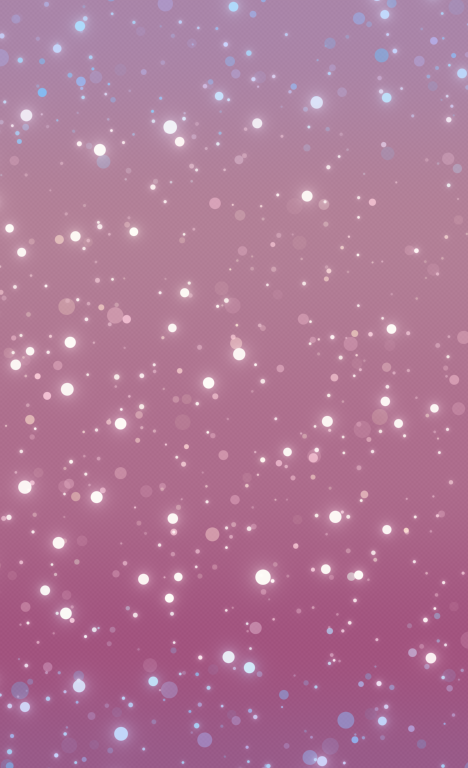
Write a Shadertoy shader that draws this background.

```glsl
// Glowing dust over a dusky mauve gradient: faint discs, small specks and
// bright lights, each scattered on a jittered grid. Tints run from warm cream
// and pink at mid height to blue near the top and bottom.

float hash(vec2 p) {
    return fract(sin(dot(p, vec2(127.1, 311.7))) * 43758.5453);
}

// Vertical gradient, y = 0 at the bottom and 1 at the top
vec3 backdrop(float y) {
    vec3 col = mix(vec3(0.60, 0.355, 0.535), vec3(0.635, 0.325, 0.495), smoothstep(0.0, 0.16, y));
    col = mix(col, vec3(0.68, 0.425, 0.55), smoothstep(0.15, 0.40, y));
    col = mix(col, vec3(0.70, 0.50, 0.59), smoothstep(0.38, 0.72, y));
    return mix(col, vec3(0.665, 0.52, 0.66), smoothstep(0.70, 0.98, y));
}

// Cream or pink in the middle band, blue or violet towards both ends
vec3 dotTint(float y, float pick) {
    vec3 warm = mix(vec3(1.0, 0.78, 0.86), vec3(1.0, 0.89, 0.78), pick * pick);
    vec3 cool = mix(vec3(0.72, 0.72, 1.0), vec3(0.42, 0.76, 1.0), pick);
    float edge = abs(y - 0.49) + 0.14 * (pick - 0.5);
    return mix(warm, cool, smoothstep(0.25, 0.41, edge));
}

// One layer of dots: radius and alpha are (min, max) ranges
void addDots(inout vec3 col, vec2 p, float cell, float density,
             vec2 radius, vec2 alpha, float whiteness, float glow, float seed) {
    float aa = 0.75 / iResolution.y;
    vec2 home = floor(p / cell);
    for (int j = -1; j <= 1; j++) {
        for (int i = -1; i <= 1; i++) {
            vec2 id = home + vec2(i, j);
            vec2 key = id + seed;
            if (hash(key) > density) continue;

            vec2 center = (id + vec2(hash(key + 17.3), hash(key + 41.9))) * cell;
            float size = hash(key + 63.1);
            float r = mix(radius.x, radius.y, size * size);
            float fade = hash(key + 85.7);
            float strength = mix(alpha.x, alpha.y, fade * fade);
            vec3 tint = dotTint(center.y, hash(key + 29.5));

            float d = length(p - center);
            float disc = 1.0 - smoothstep(r - aa, r + aa, d);
            float halo = exp(-max(d - r, 0.0) / (r * 0.8)) + 0.16 * exp(-d * d / (r * r * 9.0));
            float outer = abs(center.y - 0.49);
            float white = whiteness * (1.0 - 0.55 * smoothstep(0.3, 0.42, outer));
            vec3 core = mix(tint, vec3(1.0, 1.0, 0.98), white);
            col += (1.0 - col) * tint * halo * glow * strength;
            col = mix(col, core, disc * strength);
        }
    }
}

void mainImage(out vec4 fragColor, in vec2 fragCoord) {
    vec2 p = fragCoord / iResolution.y;
    vec3 col = backdrop(p.y);

    // Faint woven texture
    col += 0.010 * sin(p.x * 1050.0) * sin(p.y * 1050.0);

    // Out-of-focus translucent discs, large and small
    addDots(col, p, 0.060, 0.52, vec2(0.0060, 0.0115), vec2(0.07, 0.55), 0.0, 0.0, 3.0);
    addDots(col, p, 0.055, 0.50, vec2(0.0032, 0.0065), vec2(0.25, 0.90), 0.1, 0.03, 23.0);
    // Fine specks, dim and then sharper
    addDots(col, p, 0.031, 0.42, vec2(0.0012, 0.0034), vec2(0.25, 0.85), 0.3, 0.15, 57.0);
    addDots(col, p, 0.043, 0.50, vec2(0.0016, 0.0036), vec2(0.80, 1.00), 0.85, 0.25, 131.0);
    // Bright lights with halos
    addDots(col, p, 0.076, 0.50, vec2(0.0055, 0.0100), vec2(0.93, 1.00), 0.95, 0.27, 211.0);

    fragColor = vec4(clamp(col, 0.0, 1.0), 1.0);
}
```
